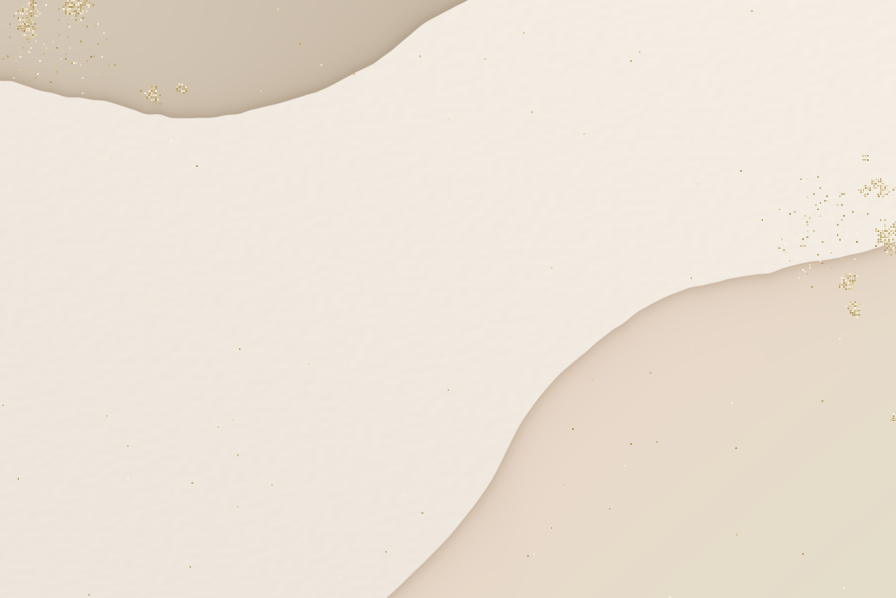
Reproduce this background procedurally as a Shadertoy shader.

```glsl
// Layered torn paper in cream, taupe and blush, with scattered gold glitter.

const vec2 CANVAS = vec2(1.5, 1.0);
const vec3 CREAM_LIGHT = vec3(0.957, 0.931, 0.896);
const vec3 CREAM_DEEP = vec3(0.930, 0.900, 0.862);
const vec3 TAUPE_LIGHT = vec3(0.835, 0.785, 0.715);
const vec3 TAUPE_DEEP = vec3(0.800, 0.745, 0.672);
const vec3 BLUSH = vec3(0.914, 0.852, 0.795);
const vec3 SAGE = vec3(0.895, 0.865, 0.790);
const vec3 SHADOW_TINT = vec3(0.87, 0.84, 0.80);
const vec3 GOLD = vec3(0.70, 0.58, 0.31);
const vec3 SPARKLE = vec3(0.99, 0.97, 0.89);
const float SHADOW_WIDTH = 0.016;
const float PAPER_RELIEF = 0.010;
const float GRAIN_SIZE = 0.0036;
const float DUST_AMOUNT = 0.07;

// Evenly spaced control heights of the two sheet edges
const int KNOTS = 17;
const float KNOT_STEP = 0.0586;
const float LOWER_START = 0.586;
const float UPPER_EDGE[KNOTS] = float[KNOTS](
    0.867, 0.851, 0.838, 0.830, 0.813, 0.804, 0.804, 0.813, 0.826,
    0.846, 0.875, 0.906, 0.955, 0.990, 1.020, 1.050, 1.080);
const float LOWER_EDGE[KNOTS] = float[KNOTS](
    -0.064, -0.004, 0.053, 0.115, 0.193, 0.303, 0.375, 0.424, 0.469,
    0.504, 0.523, 0.535, 0.545, 0.561, 0.570, 0.584, 0.602);

// Glitter patches: centre and radii
const int PATCHES = 10;
const vec4 PATCH[PATCHES] = vec4[PATCHES](
    vec4(0.049, 0.977, 0.018, 0.040), vec4(0.129, 0.992, 0.028, 0.022),
    vec4(0.260, 0.840, 0.014, 0.017), vec4(0.305, 0.851, 0.015, 0.010),
    vec4(1.451, 0.736, 0.012, 0.006), vec4(1.469, 0.684, 0.036, 0.016),
    vec4(1.488, 0.604, 0.021, 0.028), vec4(1.418, 0.527, 0.014, 0.015),
    vec4(1.430, 0.482, 0.011, 0.015), vec4(1.498, 0.303, 0.006, 0.010));
const vec4 DUST_LEFT = vec4(0.08, 0.92, 0.13, 0.08);
const vec4 DUST_RIGHT = vec4(1.37, 0.63, 0.09, 0.11);

float hash(vec2 p) {
    vec3 q = fract(p.xyx * 0.1031);
    q += dot(q, q.yzx + 33.33);
    return fract((q.x + q.y) * q.z);
}

float noise(vec2 p) {
    vec2 i = floor(p), f = fract(p);
    f = f * f * (3.0 - 2.0 * f);
    return mix(mix(hash(i), hash(i + vec2(1, 0)), f.x),
               mix(hash(i + vec2(0, 1)), hash(i + vec2(1, 1)), f.x), f.y);
}

// Signed distance above a Catmull-Rom curve, corrected by its slope
float edgeDistance(vec2 p, float heights[KNOTS], float start) {
    float u = clamp((p.x - start) / KNOT_STEP, 0.0, float(KNOTS) - 1.001);
    int i = int(u);
    float t = fract(u);
    float a = heights[max(i - 1, 0)], b = heights[i];
    float c = heights[i + 1], d = heights[min(i + 2, KNOTS - 1)];
    float k1 = 0.5 * (c - a), k2 = a - 2.5 * b + 2.0 * c - 0.5 * d;
    float k3 = 0.5 * (d - a) + 1.5 * (b - c);
    float height = b + t * (k1 + t * (k2 + t * k3));
    float slope = (k1 + t * (2.0 * k2 + 3.0 * t * k3)) / KNOT_STEP;
    height += 0.004 * (noise(vec2(p.x * 45.0, start)) - 0.5);
    return (p.y - height) / sqrt(1.0 + slope * slope);
}

// Soft shadow cast onto the sheet beneath, darkest at the edge
vec3 shade(vec3 sheet, float depth) {
    float d = max(depth, 0.0) / SHADOW_WIDTH;
    float shadow = 0.75 * exp(-d * 1.5) + 0.25 * exp(-d * 0.3);
    return sheet * mix(vec3(1.0), SHADOW_TINT, shadow);
}

float ellipse(vec2 p, vec4 e) {
    return length((p - e.xy) / e.zw);
}

float glitterDensity(vec2 p) {
    float dust = min(ellipse(p, DUST_LEFT), ellipse(p, DUST_RIGHT));
    float density = DUST_AMOUNT * (1.0 - smoothstep(0.2, 1.2, dust));
    float ragged = 0.9 * (noise(p * 90.0) - 0.5);
    for (int i = 0; i < PATCHES; i++) {
        float r = ellipse(p, PATCH[i]) + ragged;
        density = max(density, 0.85 * (1.0 - smoothstep(0.55, 1.15, r)));
    }
    return density;
}

void mainImage(out vec4 fragColor, in vec2 fragCoord) {
    vec2 p = fragCoord / iResolution.xy * CANVAS;
    float px = 1.0 / iResolution.y;

    // Sheets
    float above = edgeDistance(p, UPPER_EDGE, 0.0);
    float below = -edgeDistance(p, LOWER_EDGE, LOWER_START);
    vec3 cream = mix(CREAM_DEEP, CREAM_LIGHT, smoothstep(-0.1, 2.0, p.x * 0.6 + p.y));
    vec3 taupe = mix(TAUPE_LIGHT, TAUPE_DEEP, smoothstep(0.0, 0.75, p.x));
    vec3 blush = mix(BLUSH, SAGE, smoothstep(0.55, 1.4, p.x - p.y * 1.2));

    // Embossed paper relief
    vec2 fibre = p * vec2(75.0, 110.0);
    float relief = noise(fibre) - noise(fibre + vec2(0.4, -0.5));
    cream += PAPER_RELIEF * relief;

    vec3 color = mix(cream, shade(taupe, above), smoothstep(-px, px, above));
    color = mix(color, shade(blush, below), smoothstep(-px, px, below));

    // Glitter grains, one per cell
    vec2 cell = floor(p / GRAIN_SIZE);
    vec2 jitter = 0.3 * (vec2(hash(cell + 17.0), hash(cell + 41.0)) - 0.5);
    float r = length(fract(p / GRAIN_SIZE) - 0.5 - jitter);
    float soft = 0.5 * px / GRAIN_SIZE;
    float grain = 1.0 - smoothstep(0.5 - soft, 0.5 + soft, r);
    float present = step(hash(cell + 5.0), glitterDensity((cell + 0.5) * GRAIN_SIZE));
    vec3 metal = mix(GOLD, SPARKLE, hash(cell + 73.0));
    color = mix(color, metal, 0.9 * grain * present);

    fragColor = vec4(color, 1.0);
}
```
